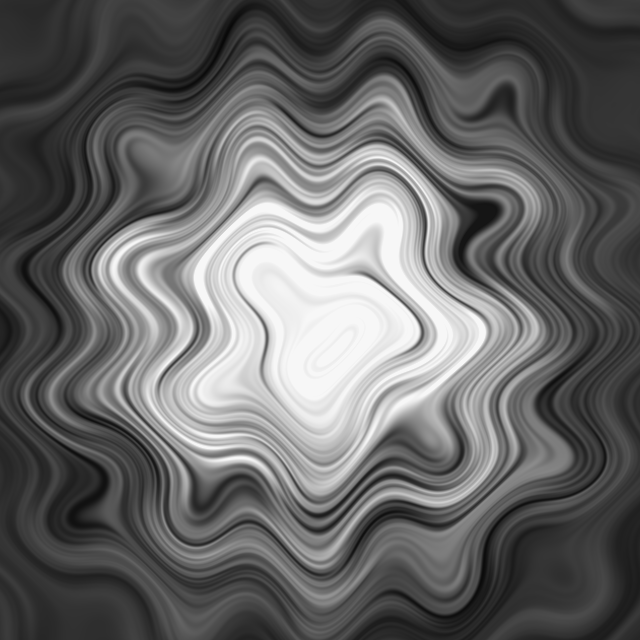
Reproduce this background procedurally as a three.js fragment shader.

```glsl
varying vec2 vUv;

const vec2 CENTER = vec2(0.5, 0.482);
const float WAVE_FREQ = 30.0;
const float WAVE_AMP = 0.036;
const float DRIFT_FREQ = 5.0;
const float DRIFT_AMP = 0.014;

const float GLOW_RADIUS = 0.325;
const float GLOW_FALLOFF = 2.7;
const float GLOW_GAIN = 0.8;
const float BASE_LIGHT = 0.18;

const int STREAK_LAYERS = 5;
const float STREAK_FREQ = 19.0;
const float STREAK_SPREAD = 2.6;
const float STREAK_SPREAD_STEP = 0.8;
const float STREAK_GAIN = 0.93;
const float STREAK_CONTRAST = 0.85;
const float CORE_CONTRAST = 0.13;

const float GROOVE_START = 0.125;
const float GROOVE_STEP = 0.107;
const float GROOVE_WIDTH = 0.004;
const float GROOVE_DEPTH = 0.7;

vec3 hashGradient(vec3 cell) {
  vec3 h = vec3(dot(cell, vec3(127.1, 311.7, 74.7)),
                dot(cell, vec3(269.5, 183.3, 246.1)),
                dot(cell, vec3(113.5, 271.9, 124.6)));
  return normalize(fract(sin(h) * 43758.5) * 2.0 - 1.0 + 0.001);
}

float cornerValue(vec3 cell, vec3 f, vec3 corner) {
  return dot(hashGradient(cell + corner), f - corner);
}

float gradientNoise(vec3 p) {
  vec3 i = floor(p);
  vec3 f = p - i;
  vec3 u = f * f * f * (f * (f * 6.0 - 15.0) + 10.0);
  vec2 e = vec2(0.0, 1.0);
  float near = mix(
    mix(cornerValue(i, f, e.xxx), cornerValue(i, f, e.yxx), u.x),
    mix(cornerValue(i, f, e.xyx), cornerValue(i, f, e.yyx), u.x), u.y);
  float far = mix(
    mix(cornerValue(i, f, e.xxy), cornerValue(i, f, e.yxy), u.x),
    mix(cornerValue(i, f, e.xyy), cornerValue(i, f, e.yyy), u.x), u.y);
  return mix(near, far, u.z);
}

// Crossed cosine waves plus a slow drift bend the circles
vec2 warp(vec2 p) {
  vec2 waves = vec2(-cos(WAVE_FREQ * p.y), cos(WAVE_FREQ * p.x));
  vec2 drift = vec2(gradientNoise(vec3(p * DRIFT_FREQ, 1.5)),
                    gradientNoise(vec3(p * DRIFT_FREQ, 9.5)));
  return p + WAVE_AMP * waves + DRIFT_AMP * drift;
}

// Layered noise, fine across the rings and slow along them
float streaks(vec2 q, float radius) {
  float sum = 0.0;
  float amp = 1.0;
  float freq = STREAK_FREQ;
  float fineFade = 1.0 - 0.5 * smoothstep(0.42, 0.62, radius);
  for (int i = 0; i < STREAK_LAYERS; i++) {
    float layer = float(i);
    vec2 along = q * (STREAK_SPREAD + STREAK_SPREAD_STEP * layer) + 7.3 * layer;
    sum += amp * gradientNoise(vec3(along, radius * freq + 3.7 * layer));
    amp *= STREAK_GAIN * fineFade;
    freq *= 1.65;
  }
  return sum;
}

// Evenly spaced dark rings that fade in and out along their length
float grooves(vec2 q, float radius) {
  float phase = fract((radius - GROOVE_START) / GROOVE_STEP + 0.5) - 0.5;
  float offset = phase * GROOVE_STEP / GROOVE_WIDTH;
  float presence = smoothstep(-0.25, 0.3, gradientNoise(vec3(q * 6.0, 4.3)));
  float range = smoothstep(0.07, 0.11, radius)
              * (1.0 - smoothstep(0.44, 0.55, radius));
  return exp(-offset * offset) * presence * range;
}

void main() {
  vec2 q = warp(vUv - CENTER);
  float radius = length(q);

  // Central glow
  float glow = exp(-pow(radius / GLOW_RADIUS, GLOW_FALLOFF));
  float light = BASE_LIGHT + GLOW_GAIN * glow;

  // Ring texture
  float contrast = mix(CORE_CONTRAST, STREAK_CONTRAST,
                       smoothstep(0.09, 0.28, radius));
  light *= max(1.0 + contrast * streaks(q, radius), 0.15);
  light *= 1.0 - GROOVE_DEPTH * grooves(q, radius);

  gl_FragColor = vec4(vec3(clamp(light, 0.0, 0.97)), 1.0);
}
```
